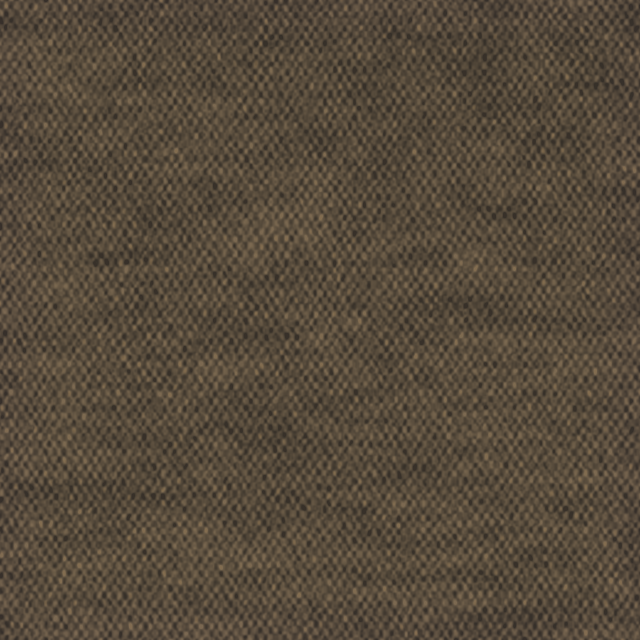
A WebGL 1 fragment shader for this texture:

```glsl
precision highp float;
// Coarse brown woven cloth: staggered upright dark gaps between raised tan
// stitches, 64 across and 44 down. A product of cosines forms the weave;
// hashed noise varies each stitch, streaks the weft and adds fibre grain.

uniform vec2 u_resolution;

float hash(vec2 p) {
  return fract(sin(dot(p, vec2(127.1, 311.7))) * 43758.5453);
}

float noise(vec2 p) {
  vec2 i = floor(p);
  vec2 f = fract(p);
  f = f * f * (3.0 - 2.0 * f);
  return mix(mix(hash(i), hash(i + vec2(1.0, 0.0)), f.x),
             mix(hash(i + vec2(0.0, 1.0)), hash(i + vec2(1.0, 1.0)), f.x), f.y);
}

void main() {
  vec2 uv = gl_FragCoord.xy / u_resolution;

  // Threads wander slightly, both over long spans and from stitch to stitch
  vec2 sway = vec2(noise(uv * 9.0), noise(uv * 9.0 + 31.0)) - 0.5;
  vec2 jitter = vec2(noise(uv * 75.0 + 7.0), noise(uv * 75.0 + 53.0)) - 0.5;
  vec2 thread = uv * vec2(64.0, 44.0) + 0.4 * sway + 0.18 * jitter;

  // Alternating raised stitches (positive) and recessed gaps (negative)
  vec2 wave = cos(6.28318 * thread);
  float weave = wave.x * wave.y;
  float stitch = hash(floor(thread * 2.0 + 0.5));

  // Gaps are drawn out upright by flattening the vertical wave
  float upright = wave.x * wave.y / sqrt(0.35 + 0.65 * wave.y * wave.y);

  // Tone from gap to highlight
  float tone = 0.49 + 0.45 * upright;
  tone += 0.56 * (stitch - 0.5) * abs(weave);
  tone += 0.56 * (noise(uv * vec2(260.0, 190.0)) - 0.5);

  // Short weft streaks, patchy yarn and broad uneven dye
  tone += 0.26 * (noise(vec2(uv.x * 12.0, thread.y * 2.0)) - 0.5);
  tone += 0.24 * (noise(uv * vec2(18.0, 30.0) + 71.0) - 0.5);
  tone += 0.16 * (noise(uv * vec2(4.0, 9.0) + 17.0) - 0.5);
  tone -= 0.08 * smoothstep(0.6, 1.0, uv.y) * uv.x;
  tone = clamp(tone, -0.15, 1.25);

  vec3 gapBrown = vec3(0.243, 0.214, 0.177);
  vec3 stitchTan = vec3(0.437, 0.373, 0.288);
  vec3 color = mix(gapBrown, stitchTan, tone);

  // Occasional golden fibres, and a faintly cooler outer border
  float fleck = smoothstep(0.86, 1.0, stitch) * smoothstep(0.2, 0.9, weave);
  color += fleck * vec3(0.03, 0.016, -0.004);
  vec2 fromCenter = abs(uv - 0.5) * 2.0;
  float border = smoothstep(0.8, 1.0, max(fromCenter.x, fromCenter.y));
  color += border * vec3(-0.002, -0.004, 0.004);

  gl_FragColor = vec4(color, 1.0);
}
```
